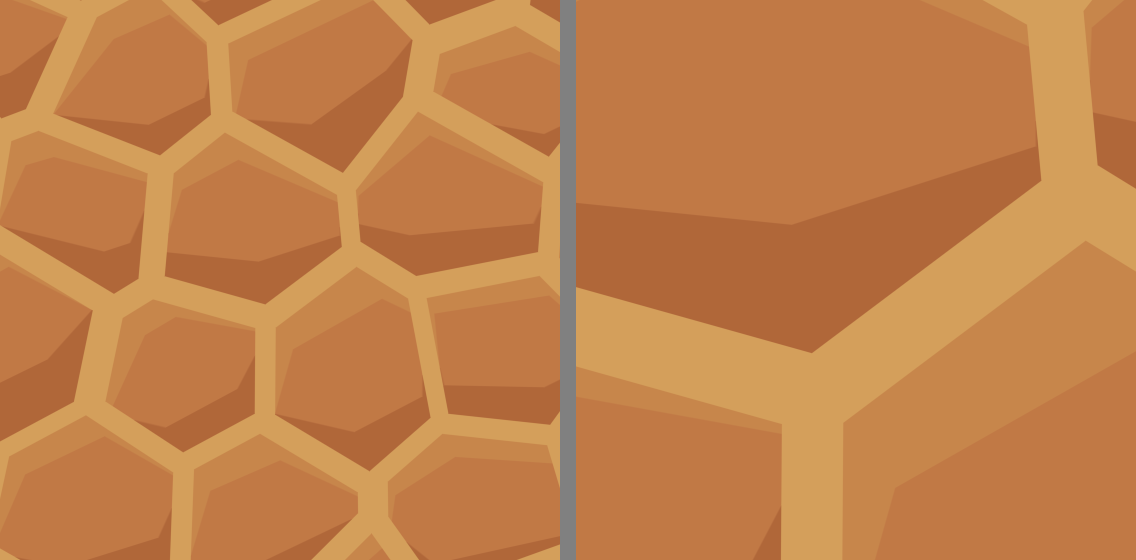
Left, the full canvas; right, a detail of the centre.
Reproduce this texture procedurally as a WebGL 1 fragment shader.

```glsl
precision highp float;
// Flat-shaded sandstone paving: angular bevelled stones set in pale mortar.

uniform vec2 u_resolution;

#define GRID vec2(3.2, 4.0)    // stones across and up the canvas
#define JITTER 0.56            // scatter of the stones, in grid cells
#define SIZE_SPREAD 0.012      // unevenness of stone sizes
#define INSET_MIN 0.015        // half width of the mortar joints
#define INSET_MAX 0.029
#define RIDGE_DROP 0.028       // ridge height below the stone centre
#define RIDGE_TILT 0.62        // steepest ridge angle, in radians
#define MORTAR vec3(0.831, 0.622, 0.355)
#define FACE vec3(0.757, 0.474, 0.272)
#define LIT_BEVEL vec3(0.780, 0.525, 0.294)
#define DARK_BEVEL vec3(0.690, 0.404, 0.225)

float hash(vec2 p) {
    return fract(sin(dot(p, vec2(127.1, 311.7))) * 43758.545);
}

// Centre (xy) and size weight (z) of a stone; odd rows are staggered.
vec3 stoneSite(vec2 cell) {
    vec2 jitter = vec2(hash(cell + 3.7), hash(cell + 19.3)) - 0.5;
    vec2 center = cell + 0.5 + JITTER * jitter;
    center.x += 0.5 * mod(cell.y, 2.0);
    return vec3(center / GRID, SIZE_SPREAD * hash(cell + 41.9));
}

// Cell of the stone that owns point p, by weighted cellular distance.
vec2 owningCell(vec2 p) {
    float row = floor(p.y * GRID.y);
    vec2 base = vec2(floor(p.x * GRID.x - 0.5 * mod(row, 2.0)), row);
    vec2 owner = base;
    float nearest = 1e3;
    for (int j = -2; j <= 2; j++) {
        for (int i = -2; i <= 2; i++) {
            vec2 cell = base + vec2(float(i), float(j));
            vec3 site = stoneSite(cell);
            vec2 offset = p - site.xy;
            float power = dot(offset, offset) - site.z;
            if (power < nearest) {
                nearest = power;
                owner = cell;
            }
        }
    }
    return owner;
}

// Distance from p to the straight sides of one stone, positive inside.
float stoneDepth(vec2 p, vec2 cell) {
    vec3 site = stoneSite(cell);
    float depth = 1e3;
    for (int j = -2; j <= 2; j++) {
        for (int i = -2; i <= 2; i++) {
            if (i == 0 && j == 0) continue;
            vec2 other = cell + vec2(float(i), float(j));
            vec3 neighbour = stoneSite(other);
            vec2 toward = neighbour.xy - site.xy;
            float span = length(toward);
            float border = 0.5 * (span + (site.z - neighbour.z) / span);
            float inset = mix(INSET_MIN, INSET_MAX, hash(cell + 1.7 * other));
            depth = min(depth, border - inset - dot(p - site.xy, toward) / span);
        }
    }
    return depth;
}

float cover(float distance, float blur) {
    return smoothstep(-blur, blur, distance);
}

void main() {
    float scale = min(u_resolution.x, u_resolution.y);
    vec2 p = gl_FragCoord.xy / scale;
    float blur = 0.7 / scale;

    vec2 cell = owningCell(p);
    float stone = cover(stoneDepth(p, cell), blur);

    // A tilted ridge line parts the lit bevel from the dark one.
    float angle = RIDGE_TILT * hash(cell + 57.1);
    vec2 along = vec2(cos(angle), sin(angle));
    vec2 up = vec2(-along.y, along.x);
    vec2 ridge = stoneSite(cell).xy - vec2(0.0, RIDGE_DROP);
    float height = dot(p - ridge, up);

    // The face is the outline squeezed toward the ridge, so bevels taper.
    float litSqueeze = mix(0.28, 0.50, hash(cell + 73.3));
    float darkSqueeze = mix(1.0, 2.0, hash(cell + 88.8));
    float squeeze = height > 0.0 ? litSqueeze : darkSqueeze;
    float slant = height > 0.0 ? 0.45 : 0.12;
    vec2 stretched = p + height * squeeze * (up - slant * along);
    float face = cover(stoneDepth(stretched, cell), blur * (1.0 + squeeze));

    vec3 bevel = mix(DARK_BEVEL, LIT_BEVEL, cover(height, blur));
    vec3 color = mix(MORTAR, mix(bevel, FACE, face), stone);
    gl_FragColor = vec4(color, 1.0);
}
```
